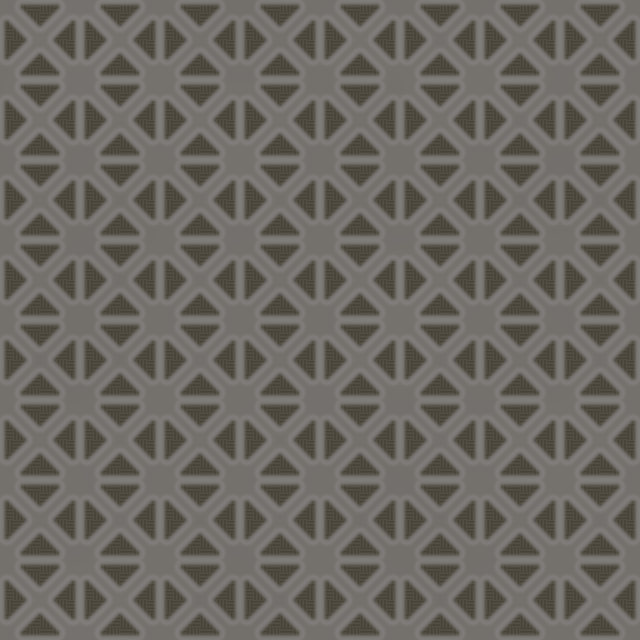
Reproduce this pattern procedurally as a WebGL 2 fragment shader.

```glsl
#version 300 es
precision highp float;
// Soft grey lattice of crossing struts with dark woven triangular openings.

uniform vec2 u_resolution;
out vec4 fragColor;

const float REPEATS = 8.0;
const float TAU = 6.2831853;
const vec3 STRUT = vec3(0.455, 0.440, 0.425);
const vec3 RIM = vec3(0.510, 0.495, 0.485);
const vec3 HOLE = vec3(0.305, 0.285, 0.245);

vec2 gradientAt(vec2 cell, float period) {
    cell = mod(cell, period);
    float h = fract(sin(dot(cell, vec2(127.1, 311.7))) * 4375.85);
    return vec2(cos(TAU * h), sin(TAU * h));
}

// Gradient noise that wraps after a whole number of cells.
float wrappedNoise(vec2 p, float period) {
    vec2 i = floor(p), f = fract(p);
    vec2 u = f * f * f * (f * (f * 6.0 - 15.0) + 10.0);
    float a = dot(gradientAt(i, period), f);
    float b = dot(gradientAt(i + vec2(1, 0), period), f - vec2(1, 0));
    float c = dot(gradientAt(i + vec2(0, 1), period), f - vec2(0, 1));
    float d = dot(gradientAt(i + vec2(1, 1), period), f - vec2(1, 1));
    return mix(mix(a, b, u.x), mix(c, d, u.x), u.y);
}

float segmentDistance(vec2 p, vec2 a, vec2 b) {
    vec2 pa = p - a, ba = b - a;
    return length(pa - ba * clamp(dot(pa, ba) / dot(ba, ba), 0.0, 1.0));
}

// Signed distance to a rounded right triangle, apex down, mirrored in x.
float triangleDistance(vec2 p, float apex, float base, float radius) {
    p.x = abs(p.x);
    vec2 corner = vec2(base - apex, base);
    float edge = min(segmentDistance(p, vec2(0.0, apex), corner),
                     segmentDistance(p, vec2(0.0, base), corner));
    float side = max(p.y - base, p.x - p.y + apex);
    return (side > 0.0 ? edge : -edge) - radius;
}

// Four triangles pointing at the cell centre, folded into one.
float openingDistance(vec2 p) {
    vec2 q = abs(p);
    return triangleDistance(vec2(min(q.x, q.y), max(q.x, q.y)), 0.203, 0.412, 0.025);
}

// Blocks of fine stripes turning by a right angle from block to block.
float basketWeave(vec2 p, float blocks, float stripes, float pixel) {
    vec2 b = p * blocks;
    float turned = mod(floor(b.x) + floor(b.y), 2.0);
    float along = mix(b.x, b.y, turned);
    float visible = 1.0 - smoothstep(0.3, 0.6, pixel * blocks * stripes);
    return cos(TAU * along * stripes) * visible;
}

void main() {
    vec2 uv = gl_FragCoord.xy / u_resolution;
    vec2 grid = uv * REPEATS;
    float pixel = REPEATS / min(u_resolution.x, u_resolution.y);
    float d = openingDistance(fract(grid) - 0.5);

    // Struts with a raised, lighter rim around every opening
    float rimOffset = (d - 0.057) / 0.030;
    vec3 color = mix(STRUT, RIM, 0.85 * exp(-rimOffset * rimOffset));
    color += 0.010 * wrappedNoise(uv * 4.0, 4.0);

    // Recessed openings with a faint weave
    float weave = basketWeave(grid, 6.0, 4.0, pixel);
    vec3 inside = HOLE + 0.025 * weave;
    float softness = max(0.030, pixel);
    float opening = 1.0 - smoothstep(-softness, softness, d);
    color = mix(color, inside, opening);

    fragColor = vec4(color, 1.0);
}
```
